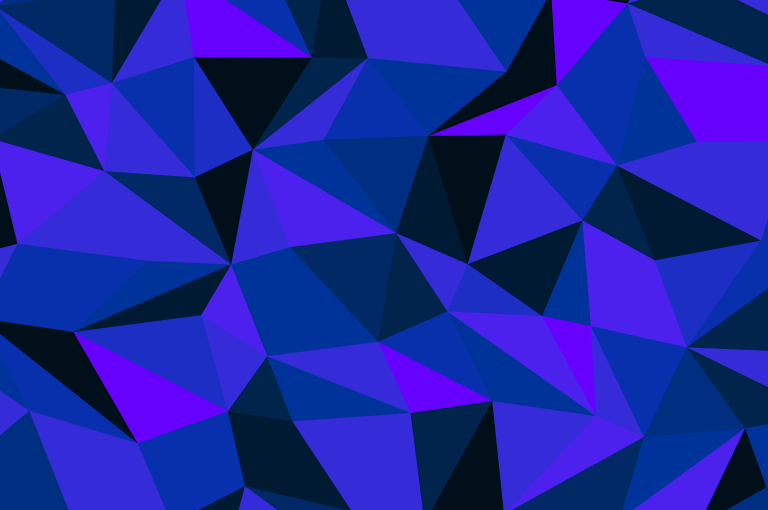
Reproduce this background procedurally as a Shadertoy shader.

```glsl
// A mesh of flat triangles in violet, blue and near-black navy.
// Vertices are a staggered, jittered lattice; each quad is split along its better
// diagonal, and each triangle takes a palette shade by its area share.

const float ROWS = 5.8;

// rgb = shade, a = share of the area
const vec4 PALETTE[11] = vec4[11](
    vec4(0.40, 0.00, 1.00, 0.12),
    vec4(0.30, 0.13, 0.93, 0.05),
    vec4(0.21, 0.17, 0.85, 0.19),
    vec4(0.11, 0.18, 0.77, 0.06),
    vec4(0.03, 0.19, 0.68, 0.14),
    vec4(0.00, 0.20, 0.60, 0.09),
    vec4(0.00, 0.18, 0.50, 0.07),
    vec4(0.00, 0.16, 0.40, 0.07),
    vec4(0.00, 0.14, 0.30, 0.08),
    vec4(0.00, 0.10, 0.20, 0.06),
    vec4(0.00, 0.06, 0.10, 0.07));

float hash(vec2 p) {
    return fract(sin(dot(p, vec2(127.1, 311.7))) * 43758.5453);
}

// Lattice point: odd rows shift by half a cell, then every point is jittered
vec2 vertex(vec2 id) {
    vec2 jitter = vec2(hash(id), hash(id + 57.3)) - 0.5;
    return id + vec2(0.5 * mod(id.y, 2.0), 0.0) + 0.66 * jitter;
}

float cross2(vec2 a, vec2 b) {
    return a.x * b.y - a.y * b.x;
}

// Smaller of the two signed triangle areas when a quad is cut from a to c
float splitQuality(vec2 a, vec2 b, vec2 c, vec2 d) {
    return min(cross2(b - a, c - a), cross2(c - a, d - a));
}

// Signed distance to the line a-b, positive on its left
float edgeDistance(vec2 p, vec2 a, vec2 b) {
    return cross2(b - a, p - a) / length(b - a);
}

float coverage(vec2 p, vec2 a, vec2 b, vec2 c, float pixel) {
    float inside = min(edgeDistance(p, a, b),
                   min(edgeDistance(p, b, c), edgeDistance(p, c, a)));
    return clamp(0.5 + inside / pixel, 0.0, 1.0);
}

// Evenly spread pick per triangle, loosened by a hash to hide the sequence
vec3 shade(vec2 id, float side) {
    float pick = fract(dot(vec3(id, side), vec3(0.414, 0.732, 0.618))
                       + 0.35 * hash(id + 19.7 * side + 5.1));
    int i = 0;
    while (i < 10 && pick > PALETTE[i].a) {
        pick -= PALETTE[i].a;
        i++;
    }
    return PALETTE[i].rgb;
}

void mainImage(out vec4 fragColor, in vec2 fragCoord) {
    float pixel = ROWS / iResolution.y;
    vec2 p = fragCoord * pixel;
    vec4 sum = vec4(0.0);

    // Blend the triangles of the surrounding quads by their coverage
    for (int y = -1; y <= 1; y++)
    for (int x = -1; x <= 1; x++) {
        vec2 id = floor(p) + vec2(x, y);
        vec2 a = vertex(id);
        vec2 b = vertex(id + vec2(1, 0));
        vec2 c = vertex(id + vec2(1, 1));
        vec2 d = vertex(id + vec2(0, 1));

        // Turn the corners so that the better diagonal runs from a to c
        if (splitQuality(b, c, d, a) > splitQuality(a, b, c, d)) {
            vec2 first = a;
            a = b; b = c; c = d; d = first;
        }
        sum += vec4(shade(id, 0.0), 1.0) * coverage(p, a, b, c, pixel);
        sum += vec4(shade(id, 1.0), 1.0) * coverage(p, a, c, d, pixel);
    }
    fragColor = vec4(sum.rgb / max(sum.a, 0.001), 1.0);
}
```
